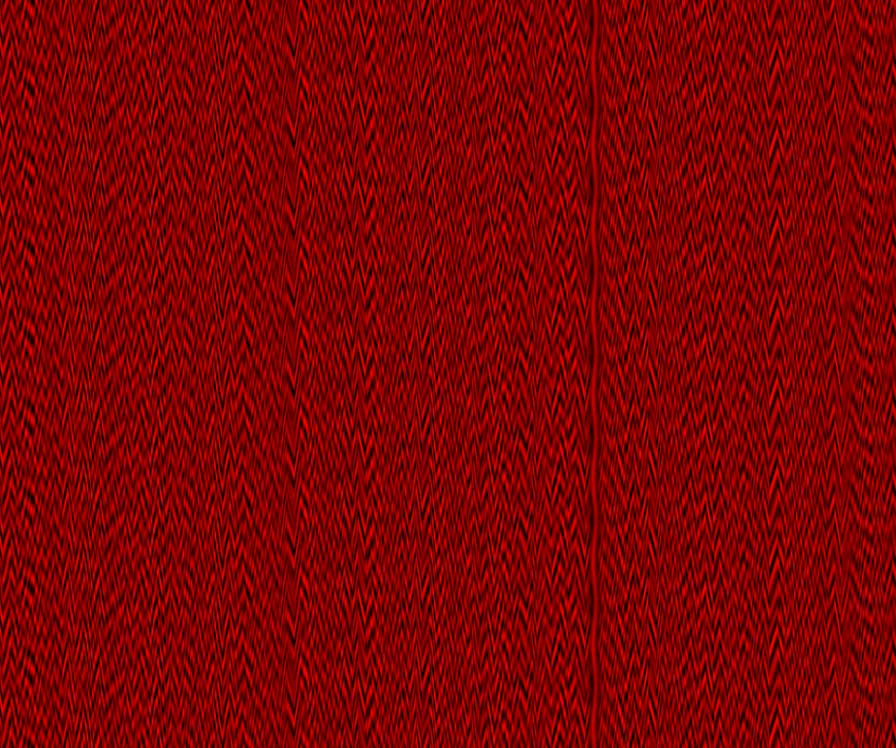
This pattern is drawn by a Shadertoy shader. Its source:

```glsl
// Woven red moire: narrow zigzag waves interfering in tall fine streaks, with one seam.

const float TAU = 6.2831853;
const int WAVES = 3;
const vec3 ROWS = vec3(33.0, 24.0, 42.0);       // wave repeats down the canvas
const vec3 FOLDS = vec3(62.0, 49.0, 77.0);      // zigzag folds across the canvas
const vec3 STREAKS = vec3(170.0, 158.0, 185.0); // streak repeats across the canvas
const vec3 STRENGTH = vec3(0.20, 0.155, 0.125); // brightness swing of each wave
const vec3 RED = vec3(1.0, 0.0, 0.0);
const float BASE = 0.49;                        // mean brightness
const float BROAD_ROWS = 9.0;                   // slow swells down the canvas
const float BROAD_STRENGTH = 0.018;
const float COLUMN_STRENGTH = 0.010;
const float SEAM_X = 0.6635;
const float SEAM_WIDTH = 0.0065;
const float SEAM_PERIOD = 0.0100;
const vec2 FADED_BANDS = vec2(0.315, 0.945);    // centres of the low contrast bands
const float BAND_WIDTH = 0.011;

float hash(float n) {
    return fract(sin(n * 127.1 + 11.7) * 4375.85);
}

float bump(float x, float centre, float width) {
    float d = (x - centre) / width;
    return exp(-d * d);
}

// Continuous zigzag whose apex is jittered in place and height in each cell
float zigzag(float x, float seed) {
    float cell = floor(x);
    float f = x - cell;
    float apex = mix(0.35, 0.65, hash(cell + seed));
    float height = mix(0.7, 1.3, hash(cell + seed + 71.0));
    return height * min(f / apex, (1.0 - f) / (1.0 - apex));
}

// Slow wander that keeps neighbouring folds from lining up
float drift(float x, float seed) {
    return 0.9 * sin(TAU * 3.1 * x + seed)
         + 0.5 * sin(TAU * 7.7 * x + seed * 2.3)
         + 0.2 * sin(TAU * 17.3 * x + seed * 3.7);
}

float weave(vec2 uv, vec2 pixel) {
    float sum = 0.0;
    for (int i = 0; i < WAVES; i++) {
        float seed = 19.0 * float(i) + 3.0;
        float height = 0.5 * STREAKS[i] / FOLDS[i];
        float direction = i == 1 ? -1.0 : 1.0;
        float slant = height * zigzag(uv.x * FOLDS[i] + hash(seed), seed);
        float phase = ROWS[i] * uv.y + direction * slant + drift(uv.x, seed);

        // Fade each wave as its period nears the pixel size
        vec2 footprint = vec2(STREAKS[i], ROWS[i]) * pixel;
        sum += STRENGTH[i] * exp(-0.7 * dot(footprint, footprint)) * sin(TAU * phase);
    }
    return sum;
}

// Contrast varies between columns and drops in the faded bands
float contrast(float x) {
    float bands = bump(x, FADED_BANDS.x, BAND_WIDTH)
                + bump(x, FADED_BANDS.y, BAND_WIDTH);
    float columns = 1.0 + 0.12 * sin(TAU * 13.0 * x) + 0.10 * sin(TAU * 29.0 * x + 1.0);
    return columns * (1.0 - 0.4 * bands);
}

// Soft light and dark patches, wider than the streaks
float broadShade(vec2 uv) {
    float swell = sin(TAU * (BROAD_ROWS * uv.y + drift(uv.x, 5.0)));
    float columns = sin(TAU * 23.0 * uv.x + 3.0 * sin(TAU * 4.0 * uv.x))
                  + sin(TAU * 41.0 * uv.x + 2.0 * sin(TAU * 7.0 * uv.x));
    return BROAD_STRENGTH * swell + COLUMN_STRENGTH * columns;
}

// Bright thread between two dark ones, broken along its length
float seam(vec2 uv) {
    float across = TAU * (uv.x - SEAM_X) / SEAM_PERIOD;
    float pulse = sin(TAU * BROAD_ROWS * uv.y);
    return 0.28 * cos(across + 1.1 * pulse) + 0.07 * pulse - 0.04;
}

void mainImage(out vec4 fragColor, in vec2 fragCoord) {
    vec2 pixel = 1.0 / iResolution.xy;
    vec2 uv = fragCoord * pixel;

    float threads = weave(uv, pixel) * contrast(uv.x) + broadShade(uv);
    float seamMask = bump(uv.x, SEAM_X, SEAM_WIDTH);
    float light = BASE + mix(threads, seam(uv), seamMask);

    fragColor = vec4(RED * clamp(light, 0.0, 1.0), 1.0);
}
```
